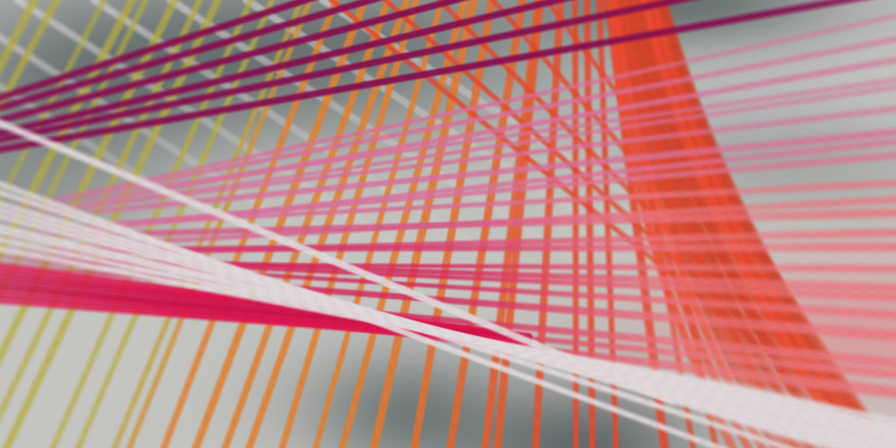
This background is drawn by a WebGL 1 fragment shader. Its source:

```glsl
precision highp float;
// Taut coloured threads crossing in front of a blurred grey backdrop.
// Each family of threads is a loop of soft line segments whose two ends slide
// along formulas; families are painted from the backmost to the frontmost.
uniform vec2 u_resolution;

// Space: x runs 0..2 rightward, y runs 0..1 downward from the top edge.
const vec3 BACK_LIGHT = vec3(0.77, 0.77, 0.755);
const vec3 BACK_DARK = vec3(0.36, 0.40, 0.40);
const vec3 LIME = vec3(0.71, 0.67, 0.25);
const vec3 ORANGE = vec3(0.87, 0.50, 0.20);
const vec3 VERMILION = vec3(0.88, 0.28, 0.18);
const vec3 PURPLE = vec3(0.52, 0.06, 0.31);
const vec3 PINK = vec3(0.84, 0.44, 0.61);
const vec3 CRIMSON = vec3(0.82, 0.08, 0.29);
const vec3 CORAL = vec3(0.91, 0.47, 0.50);
const vec3 WHITE = vec3(0.87, 0.84, 0.85);
const float FOCUS_X = 0.9;       // sharpest column
const float BLUR = 0.005;        // softness gained per unit away from focus
const float TWIST = 0.015;       // brightness ripple along each thread

float hash(float n) {
  return fract(sin(n * 12.99 + 4.1) * 4375.85);
}

float blob(vec2 p, vec2 centre, vec2 radius) {
  vec2 q = (p - centre) / radius;
  return exp(-dot(q, q));
}

// Paints one thread from a to b with the given half width.
void thread(inout vec3 col, vec2 p, vec2 a, vec2 b, float w, vec3 tint, float alpha) {
  vec2 ab = b - a;
  float along = clamp(dot(p - a, ab) / dot(ab, ab), 0.0, 1.0);
  float d = length(p - a - ab * along);
  float s = 0.7 / u_resolution.y + 0.002 + BLUR * abs(p.x - FOCUS_X);
  float cover = (1.0 - smoothstep(max(w - s, 0.0), w + s, d)) * w / max(w, s);
  float ripple = 1.0 + TWIST * sin(along * length(ab) * 160.0 + d * 400.0);
  col = mix(col, tint * ripple, cover * alpha);
}

vec3 backdrop(vec2 p) {
  float dark = 0.80 * blob(p, vec2(0.70, 0.10), vec2(0.60, 0.20));
  dark += 0.55 * blob(p, vec2(0.15, 0.22), vec2(0.40, 0.20));
  dark += 0.80 * blob(p, vec2(1.55, 0.0), vec2(0.32, 0.10));
  dark += 0.75 * blob(p, vec2(0.90, 0.92), vec2(0.24, 0.14));
  dark += 0.90 * blob(p, vec2(1.32, 1.0), vec2(0.26, 0.14));
  dark += 0.28 * blob(p, vec2(1.75, 0.36), vec2(0.40, 0.12));
  dark += 0.30 * blob(p, vec2(0.0, 0.45), vec2(0.35, 0.14));
  dark += 0.02 * sin(p.x * 7.0 + 2.0 * sin(p.y * 6.0));
  return mix(BACK_LIGHT, BACK_DARK, clamp(dark, 0.0, 1.0));
}

// Steep threads, lime at the left through orange to vermilion.
void steepThreads(inout vec3 col, vec2 p) {
  for (int i = 0; i < 32; i++) {
    float n = float(i);
    float foot = -0.55 + 2.2 * (n + 0.9 * hash(n)) / 32.0;
    float head = 0.48 + 0.83 * foot - 0.152 * foot * foot + 0.04 * (hash(n + 7.0) - 0.5);
    vec3 tint = mix(LIME, ORANGE, smoothstep(0.2, 0.36, foot));
    tint = mix(tint, VERMILION, smoothstep(0.65, 1.4, foot));
    float w = 0.0055 + 0.004 * hash(n + 50.0);
    float alpha = mix(0.72, 0.88, smoothstep(0.1, 0.5, foot));
    thread(col, p, vec2(head, 0.0), vec2(foot, 1.0), w, tint, alpha);
  }
}

// Descending diagonals, and the dense bowed curtain at their right.
void redCurtain(inout vec3 col, vec2 p) {
  col = mix(col, CORAL, 0.5 * blob(p, vec2(1.95, 0.74), vec2(0.45, 0.15)));
  for (int i = 0; i < 6; i++) {
    float x = 0.74 + 0.12 * float(i);
    thread(col, p, vec2(x, 0.0), vec2(1.98, 1.0), 0.0055, VERMILION, 0.85);
  }
  vec2 bowed = p + vec2(0.22 * p.y * (1.0 - p.y), 0.0);
  float fade = 1.0 - 0.35 * smoothstep(0.6, 0.95, p.y);
  for (int i = 0; i < 20; i++) {
    float t = (float(i) + hash(float(i) + 70.0)) / 20.0;
    vec2 foot = vec2(mix(1.55, 2.0, sqrt(t)), 1.05);
    vec3 tint = VERMILION * (0.9 + 0.18 * hash(float(i) + 9.0));
    thread(col, bowed, vec2(1.36 + 0.11 * t, -0.02), foot, 0.010, tint, 0.88 * fade);
  }
}

// Rising threads: purple above, pink turning crimson and coral below.
void risingThreads(inout vec3 col, vec2 p) {
  for (int i = 0; i < 22; i++) {
    float n = float(i);
    float t = (n + 0.9 * hash(n + 20.0)) / 22.0;
    vec3 tint = mix(PINK, CRIMSON, 0.8 * smoothstep(0.4, 0.7, t));
    tint = mix(tint, CORAL, smoothstep(0.25, 0.5, t) * smoothstep(0.9, 1.6, p.x));
    float w = 0.004 + 0.003 * hash(n + 33.0) + 0.006 * t * smoothstep(0.9, 1.9, p.x);
    float left = 0.45 + 0.19 * t + 0.05 * (hash(n + 44.0) - 0.5);
    float alpha = 0.82 * smoothstep(-0.1, 0.4, p.x);
    alpha *= 1.0 - 0.3 * blob(p, vec2(1.65, 0.6), vec2(0.15, 0.3));
    thread(col, p, vec2(0.0, left), vec2(2.0, 0.03 + 0.87 * t), w, tint, alpha);
  }
  for (int i = 0; i < 6; i++) {
    float t = float(i) / 5.0;
    float left = 0.23 + 0.10 * t + 0.03 * (hash(float(i) + 61.0) - 0.5);
    thread(col, p, vec2(0.0, left), vec2(2.0, mix(-0.42, -0.02, t)), 0.0075, PURPLE, 0.95);
  }
}

// Crimson bundle narrowing rightward, then white threads joining one sheaf.
void frontThreads(inout vec3 col, vec2 p) {
  for (int i = 0; i < 9; i++) {
    float t = float(i) / 8.0;
    vec3 tint = CRIMSON * (0.85 + 0.25 * hash(float(i) + 3.0));
    thread(col, p, vec2(-0.02, 0.59 + 0.08 * t), vec2(1.18, 0.75 + 0.015 * t), 0.006, tint, 0.92);
  }
  float axis = p.y - 0.785 - 0.26 * (p.x - 1.2);
  float halfWidth = 0.055 * smoothstep(1.05, 1.8, p.x);
  float sheaf = 1.0 - smoothstep(halfWidth * 0.6, halfWidth + 0.008, abs(axis));
  col = mix(col, WHITE, 0.95 * sheaf * smoothstep(1.05, 1.3, p.x));
  for (int i = 0; i < 9; i++) {
    float t = (float(i) + 0.6 * hash(float(i) + 80.0)) / 8.5;
    vec2 right = vec2(2.05, mix(1.18, 0.945, sqrt(t)));
    thread(col, p, vec2(0.0, 0.41 + 0.15 * t), right, 0.0065, WHITE, 0.92);
  }
  thread(col, p, vec2(0.0, 0.275), vec2(1.5, 0.895), 0.008, WHITE, 0.92);
}

void main() {
  vec2 p = vec2(0.0, 1.0) + vec2(2.0, -1.0) * gl_FragCoord.xy / u_resolution;
  vec3 col = backdrop(p);
  for (int i = 0; i < 7; i++) { // faint pale diagonals at the upper left
    float x = -0.3 + 0.17 * float(i);
    thread(col, p, vec2(x, 0.0), vec2(x + 0.9, 0.58), 0.008, WHITE, max(0.6 - 0.9 * p.y, 0.0));
  }
  steepThreads(col, p);
  redCurtain(col, p);
  risingThreads(col, p);
  frontThreads(col, p);
  gl_FragColor = vec4(col, 1.0);
}
```
